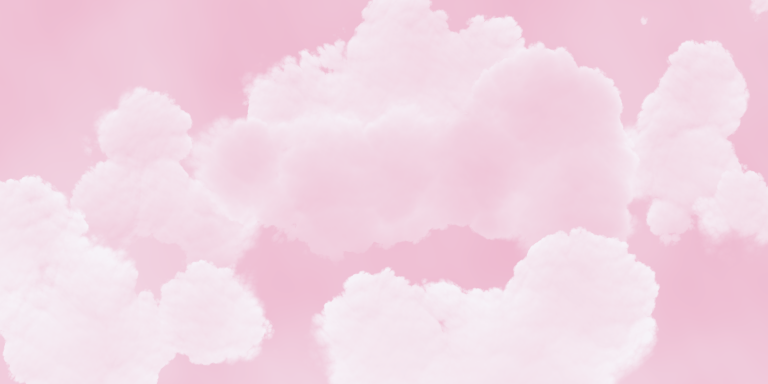
Reproduce this texture procedurally as a Shadertoy shader.

```glsl
// Soft pink cumulus clouds, stacked in four banks from far to near.
// Each bank is a smooth union of discs whose outline and relief are swollen by
// layered cellular noise; layered sines give the haze and the soft edges.

const vec3 DEEP_PINK = vec3(0.932, 0.725, 0.812);
const vec3 PALE_WHITE = vec3(0.966, 0.950, 0.970);
const vec2 LIGHT_STEP = vec2(-0.003, 0.014);
const float BILLOW_SCALE = 6.5;
const float BILLOW_SWELL = 0.16;
const float BILLOW_MEAN = 0.76;
const float MERGE = 0.025;
const float SHARP_EDGE = 0.006;
const float MISTY_EDGE = 0.045;
const int DISCS = 6;

// Cloud masses: centre x, centre y, radius, in canvas heights
const vec3 FAR_BANK[DISCS] = vec3[DISCS](
    vec3(1.05, 0.80, 0.21), vec3(0.77, 0.71, 0.13), vec3(1.24, 0.83, 0.13),
    vec3(1.83, 0.75, 0.12), vec3(1.78, 0.55, 0.17), vec3(1.68, 0.94, 0.025));
const vec3 LEFT_BANK[DISCS] = vec3[DISCS](
    vec3(0.37, 0.63, 0.12), vec3(0.42, 0.46, 0.11), vec3(0.30, 0.42, 0.12),
    vec3(1.93, 0.44, 0.10), vec3(1.98, 0.98, 0.04), vec3(0.55, 0.40, 0.10));
const vec3 MIDDLE_BANK[DISCS] = vec3[DISCS](
    vec3(0.65, 0.57, 0.13), vec3(0.85, 0.50, 0.17), vec3(1.05, 0.54, 0.16),
    vec3(1.25, 0.58, 0.18), vec3(1.43, 0.68, 0.19), vec3(1.49, 0.48, 0.17));
const vec3 NEAR_BANK[DISCS] = vec3[DISCS](
    vec3(0.04, 0.36, 0.18), vec3(0.22, 0.13, 0.22), vec3(0.56, 0.18, 0.14),
    vec3(1.02, 0.10, 0.19), vec3(1.50, 0.20, 0.20), vec3(1.32, -0.02, 0.27));

vec2 hash2(vec2 cell) {
    vec3 h = fract(cell.xyx * vec3(0.1031, 0.1030, 0.0973));
    h += dot(h, h.yzx + 33.33);
    return fract((h.xx + h.yz) * h.zy);
}

// Cellular noise as round domes with creases between them
float domes(vec2 p) {
    vec2 cell = floor(p), local = fract(p);
    float nearest = 1.0;
    for (int y = -1; y <= 1; y++)
    for (int x = -1; x <= 1; x++) {
        vec2 offset = vec2(x, y);
        vec2 toSeed = offset + hash2(cell + offset) - local;
        nearest = min(nearest, dot(toSeed, toSeed));
    }
    return 1.0 - nearest;
}

float billow(vec2 p) {
    float sum = 0.0, weight = 0.5;
    p *= BILLOW_SCALE;
    for (int i = 0; i < 5; i++) {
        sum += weight * domes(p);
        p = mat2(1.68, 1.26, -1.26, 1.68) * p + 7.3;
        weight *= 0.5;
    }
    return sum;
}

// Layered sines, about 0 to 1
float haze(vec2 p) {
    float sum = 0.0, weight = 0.25;
    for (int i = 0; i < 5; i++) {
        p = mat2(1.36, 1.02, -1.02, 1.36) * p + 1.9;
        sum += weight * sin(p.x + 1.4 * sin(p.y + 0.6 * p.x));
        weight *= 0.62;
    }
    return 0.5 + sum;
}

float massDistance(vec2 p, vec3 discs[DISCS]) {
    float sum = 0.0;
    for (int i = 0; i < DISCS; i++)
        sum += exp((discs[i].z - length(p - discs[i].xy)) / MERGE);
    return -MERGE * log(sum + 1e-30);
}

// Lays one bank over the tone; its base dissolves around the height "base"
float addBank(float tone, vec2 p, vec3 discs[DISCS], float seed,
              float body, float rim, float rimDepth, float base) {
    vec2 q = p + seed + 0.012 * sin(p.yx * 19.0 + seed);
    float bumps = billow(q);
    float mist = haze(p * 4.0 + seed);
    float d = massDistance(p, discs) - BILLOW_SWELL * (bumps - BILLOW_MEAN);
    float edge = mix(SHARP_EDGE, MISTY_EDGE, smoothstep(0.45, 1.0, mist));
    float cover = smoothstep(edge, -edge, d);
    cover *= smoothstep(base - 0.14, base + 0.12, p.y + 0.1 * (mist - 0.5));

    float nearRim = exp(min(d, 0.0) / rimDepth);
    float relief = bumps - billow(q + LIGHT_STEP);
    float shade = mix(body, rim, nearRim) + 0.22 * (mist - 0.5);
    shade += (0.15 + 0.85 * nearRim) * (1.1 * relief + 0.5 * (bumps - BILLOW_MEAN));
    return mix(tone, shade, cover);
}

void mainImage(out vec4 fragColor, in vec2 fragCoord) {
    vec2 p = fragCoord / iResolution.y;

    // Sky with faint veils
    float tone = 0.13 + 0.28 * (haze(p * vec2(3.0, 2.2)) - 0.4);
    tone += 0.22 * smoothstep(0.7, 0.0, length(p - vec2(0.25, 0.45)));

    // Banks from far to near
    tone = addBank(tone, p, FAR_BANK, 3.1, 0.60, 0.84, 0.10, 0.36);
    tone = addBank(tone, p, LEFT_BANK, 8.7, 0.52, 0.80, 0.09, 0.34);
    tone = addBank(tone, p, MIDDLE_BANK, 14.2, 0.34, 0.88, 0.05, 0.38);
    tone = addBank(tone, p, NEAR_BANK, 21.6, 0.68, 0.92, 0.10, -0.40);

    // Low mist brightens the foreground
    float lowMist = smoothstep(0.28, -0.05, p.y) * haze(p * 3.0 + 5.0);
    tone = mix(tone, 0.85, 0.45 * lowMist);

    fragColor = vec4(mix(DEEP_PINK, PALE_WHITE, clamp(tone, 0.0, 1.0)), 1.0);
}
```
